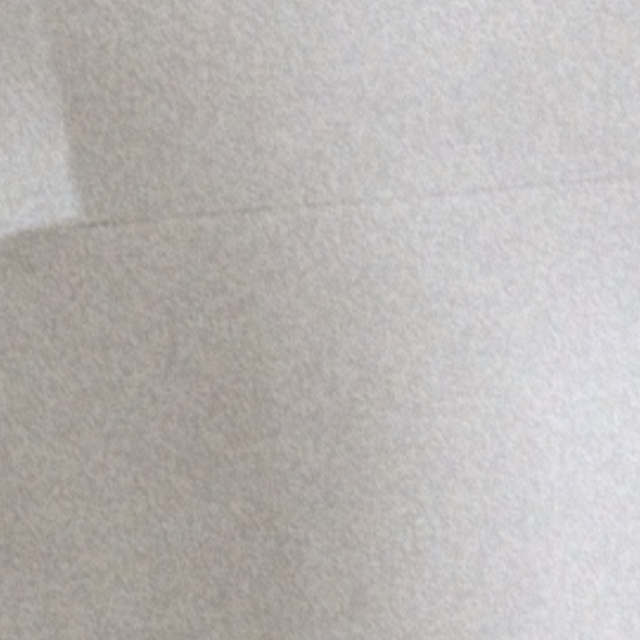
Write a three.js fragment shader that draws this texture.

```glsl
varying vec2 vUv;

const vec3 SHADE_COLOR = vec3(0.622, 0.594, 0.566);
const vec3 MID_COLOR = vec3(0.743, 0.731, 0.725);
const vec3 LIGHT_COLOR = vec3(0.872, 0.872, 0.892);
const vec3 PATCH_COLOR = vec3(0.755, 0.752, 0.752);
const float GRAIN_SCALE = 120.0;
const float GRAIN_CONTRAST = 0.085;
const float FINE_CONTRAST = 0.045;
const float TINT_CONTRAST = 0.022;
const float CLOUD_CONTRAST = 0.06;
const float SEAM_WIDTH = 0.0045;
const float SEAM_DEPTH = 0.042;

float hash(vec2 p) {
  vec3 q = fract(vec3(p.xyx) * 0.1031);
  q += dot(q, q.yzx + 33.33);
  return fract((q.x + q.y) * q.z);
}

// Value noise centred on zero
float noise(vec2 p) {
  vec2 cell = floor(p);
  vec2 f = fract(p);
  f = f * f * (3.0 - 2.0 * f);
  float low = mix(hash(cell), hash(cell + vec2(1.0, 0.0)), f.x);
  float high = mix(hash(cell + vec2(0.0, 1.0)), hash(cell + 1.0), f.x);
  return mix(low, high, f.y) - 0.5;
}

// Broad light falling from the right, with soft folds in the lower part
float lightLevel(vec2 p) {
  float x = p.x + 0.08 * (p.y - 0.35);
  float foldEdge = 0.41 + 0.07 * smoothstep(0.4, 0.0, p.y);
  float lower = 0.09
    + 0.12 * smoothstep(-0.04, 0.04, p.x - foldEdge)
    + 0.24 * smoothstep(0.42, 0.70, x)
    + 0.49 * smoothstep(0.50, 0.95, x);
  float upper = 0.15 + 0.57 * smoothstep(0.10, 0.75, p.x);
  upper += 0.10 * smoothstep(0.8, 1.0, p.y) * smoothstep(0.5, 0.2, abs(p.x - 0.4));
  return mix(lower, upper, smoothstep(0.35, 0.80, p.y));
}

vec3 lightRamp(float t) {
  vec3 warm = mix(SHADE_COLOR, MID_COLOR, clamp(t * 2.0, 0.0, 1.0));
  return mix(warm, LIGHT_COLOR, clamp(t * 2.0 - 1.0, 0.0, 1.0));
}

// Pale corner at the left that fades upward
float patchMask(vec2 p) {
  float wobble = 0.012 * noise(p * 22.0);
  float side = 0.122 - 0.16 * (p.y - 0.66) + wobble;
  float base = 0.630 + 0.20 * p.x + wobble;
  float inside = smoothstep(0.016, -0.016, p.x - side)
    * smoothstep(-0.009, 0.010, p.y - base);
  return inside * mix(1.0, 0.25, smoothstep(0.70, 1.0, p.y));
}

float seamShade(vec2 p) {
  float height = 0.648 + 0.088 * (p.x - 0.13) + 0.003 * noise(vec2(p.x * 14.0, 3.0));
  float d = (p.y - height) / SEAM_WIDTH;
  float strength = 0.8 + 0.6 * noise(vec2(p.x * 25.0, 8.0));
  float line = exp(-d * d) * strength;
  float rim = 0.35 * exp(-(d + 3.0) * (d + 3.0) * 0.25);
  return (line - rim) * smoothstep(0.10, 0.16, p.x);
}

// Soft mottling stretched along a falling diagonal
float mottle(vec2 p) {
  vec2 q = vec2(0.8 * p.x + 0.6 * p.y, 0.65 * (0.8 * p.y - 0.6 * p.x));
  q = vec2(q.x, q.y) * GRAIN_SCALE;
  vec2 r = vec2(0.5 * q.x - 0.86 * q.y, 0.86 * q.x + 0.5 * q.y);
  return 0.65 * noise(q * 1.25) + 0.45 * noise(r * 1.6 + 17.0);
}

void main() {
  vec2 p = vUv;

  // Base light, clouds and pale corner
  float cloud = noise(p * 6.0 + 4.0) + 0.6 * noise(p * 15.0 + 9.0);
  vec3 color = lightRamp(lightLevel(p) + CLOUD_CONTRAST * cloud);
  float corner = patchMask(p);
  color = mix(color, PATCH_COLOR, corner);
  float underShadow = smoothstep(0.50, 0.62, p.y) * smoothstep(0.66, 0.62, p.y);
  color -= 0.025 * underShadow * smoothstep(0.17, 0.04, p.x) * (1.0 - corner);

  color -= SEAM_DEPTH * seamShade(p);

  // Grain and faint colour drift
  float grain = GRAIN_CONTRAST * mottle(p)
    + FINE_CONTRAST * noise(p * vec2(270.0, 210.0) + 31.0);
  color += grain * mix(1.0, 0.8, smoothstep(0.7, 0.9, color.g));
  float tint = noise(p * 38.0 + 51.0) + 0.6 * noise(p * 85.0 + 77.0);
  float green = noise(p * 30.0 + 93.0);
  color += TINT_CONTRAST * (tint * vec3(0.6, 0.0, -0.6) + green * vec3(-0.3, 0.4, -0.3));

  gl_FragColor = vec4(clamp(color, 0.0, 1.0), 1.0);
}
```
